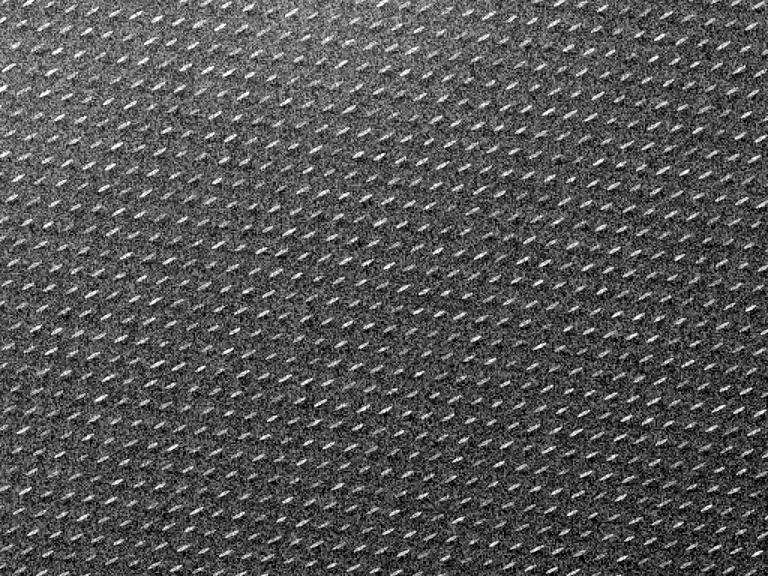
Give the GLSL for this pattern, as a Shadertoy shader.

```glsl
// Grey textured sheet with slanted raised dashes on a skewed lattice.
// Each cell adds a tapered highlight and a soft shadow; rows tighten slightly
// toward the bottom, under uneven light and heavy monochrome grain.

// Lengths are fractions of the canvas height.
const vec2  STEP_ACROSS   = vec2(0.0370, -0.0044);
const vec2  STEP_DOWN     = vec2(-0.0115, -0.0352);
const vec2  LATTICE_START = vec2(-0.0057, 0.1137);
const float ROW_TIGHTEN   = 0.07;

const float DASH_ANGLE    = 0.50;
const float DASH_HALF_LEN = 0.0105;
const float DASH_RADIUS   = 0.0030;
const float DASH_SOFTNESS = 0.0016;
const float DASH_JITTER   = 0.0022;
const vec2  SHADOW_OFFSET = vec2(0.0030, -0.0085);
const vec2  SHADOW_SIZE   = vec2(0.0120, 0.0065);
const float SHADOW_DEPTH  = 0.11;

const float BASE_GREY     = 0.30;
const float DASH_GREY     = 0.88;
const float GRAIN_ROWS    = 384.0;
const float GRAIN_AMOUNT  = 0.36;

float hash(vec2 p) {
    vec3 q = fract(vec3(p.xyx) * 0.1031);
    q += dot(q, q.yzx + 33.33);
    return fract((q.x + q.y) * q.z);
}

// Sum of two hashes: triangular distribution from -1 to 1
float grainPoint(vec2 cell) {
    return hash(cell + 917.0) + hash(cell + 2351.0) - 1.0;
}

// Smoothly interpolated grain
float grain(vec2 p) {
    vec2 cell = floor(p);
    vec2 t = smoothstep(0.0, 1.0, p - cell);
    float low = mix(grainPoint(cell), grainPoint(cell + vec2(1, 0)), t.x);
    float high = mix(grainPoint(cell + vec2(0, 1)), grainPoint(cell + vec2(1, 1)), t.x);
    return mix(low, high, t.y);
}

// Signed distance to a horizontal capsule with thinner ends
float dashDistance(vec2 p, float halfLen) {
    float along = clamp(p.x, -halfLen, halfLen);
    float taper = along / halfLen;
    return length(p - vec2(along, 0.0)) - DASH_RADIUS * (1.0 - 0.45 * taper * taper);
}

// Returns highlight in x and shadow in y
vec2 dashes(vec2 p, float pixel) {
    mat2 lattice = mat2(STEP_ACROSS, STEP_DOWN);
    vec2 home = floor(inverse(lattice) * (p - LATTICE_START) + 0.5);
    float c = cos(DASH_ANGLE);
    float s = sin(DASH_ANGLE);
    float edge = max(DASH_SOFTNESS, pixel * 0.7);
    vec2 result = vec2(0.0);

    for (int row = -1; row <= 1; row++) {
        for (int col = -1; col <= 1; col++) {
            vec2 id = home + vec2(col, row);
            vec2 seed = id + 200.0;
            vec2 jitter = vec2(hash(seed + 11.0), hash(seed + 47.0)) - 0.5;
            vec2 d = p - LATTICE_START - lattice * id - jitter * DASH_JITTER;
            vec2 local = vec2(c * d.x + s * d.y, c * d.y - s * d.x);

            // Length and brightness vary from dash to dash
            float halfLen = DASH_HALF_LEN * mix(0.78, 1.12, hash(seed + 83.0));
            float strength = mix(0.55, 1.0, hash(seed + 131.0));
            float dist = dashDistance(local, halfLen);
            float light = strength * (1.0 - smoothstep(-edge, edge, dist));

            vec2 shade = (d - SHADOW_OFFSET) / SHADOW_SIZE;
            result.x = max(result.x, light);
            result.y = max(result.y, exp(-dot(shade, shade)));
        }
    }
    return result;
}

// Light falls from the upper left and fades to the lower right
float lighting(vec2 p) {
    vec2 top = (p - vec2(-0.08, 0.52)) / vec2(0.32, 0.22);
    vec2 left = (p - vec2(-0.68, 0.36)) / vec2(0.25, 0.22);
    return BASE_GREY + 0.11 * p.y - 0.06 * p.x
         + 0.11 * exp(-dot(top, top)) + 0.07 * exp(-dot(left, left));
}

void mainImage(out vec4 fragColor, in vec2 fragCoord) {
    vec2 p = (fragCoord - 0.5 * iResolution.xy) / iResolution.y;
    vec2 sheet = vec2(p.x, p.y - ROW_TIGHTEN * p.y * p.y);

    // Sheet, shadows and highlights
    vec2 relief = dashes(sheet, 1.0 / iResolution.y);
    float light = lighting(p);
    float grey = light - SHADOW_DEPTH * relief.y;
    grey = mix(grey, DASH_GREY + 0.5 * (light - BASE_GREY), relief.x);

    // Grain centred on its own grid
    grey += GRAIN_AMOUNT * grain(fragCoord / iResolution.y * GRAIN_ROWS - 0.5);
    fragColor = vec4(vec3(clamp(grey, 0.0, 1.0)), 1.0);
}
```
